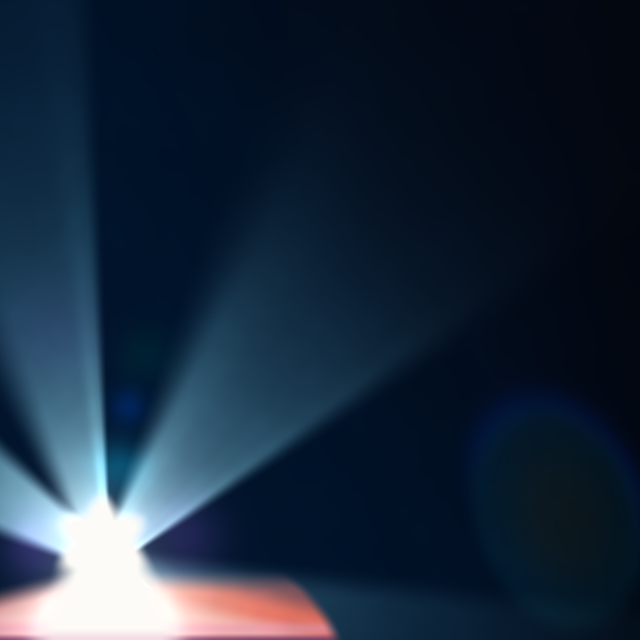
Reproduce this background procedurally as a Shadertoy shader.

```glsl
vec2 hashGradient(vec2 cell) {
    float h = fract(sin(dot(cell, vec2(127.1, 311.7))) * 43758.5);
    return vec2(cos(6.2832 * h), sin(6.2832 * h));
}

float gradientNoise(vec2 p) {
    vec2 i = floor(p), f = fract(p), u = f * f * (3.0 - 2.0 * f);
    vec2 e = vec2(1, 0);
    float a = dot(hashGradient(i), f);
    float b = dot(hashGradient(i + e.xy), f - e.xy);
    float c = dot(hashGradient(i + e.yx), f - e.yx);
    float d = dot(hashGradient(i + e.xx), f - e.xx);
    return mix(mix(a, b, u.x), mix(c, d, u.x), u.y);
}

// Wedge of light between two angles, with its own softness at each edge
float beam(float angle, float low, float high, float softLow, float softHigh) {
    return smoothstep(low - softLow, low + softLow, angle)
         * (1.0 - smoothstep(high - softHigh, high + softHigh, angle));
}

float angleFrom(vec2 p, vec2 apex) {
    return atan(p.y - apex.y, p.x - apex.x);
}

float bump(float x, float width) {
    return exp(-x * x / (width * width));
}

float spot(vec2 p, vec2 centre, float radius) {
    return bump(length(p - centre), radius);
}

float smoothUnion(float a, float b, float k) {
    float h = max(k - abs(a - b), 0.0) / k;
    return min(a, b) - 0.25 * h * h * k;
}

void mainImage(out vec4 fragColor, in vec2 fragCoord) {
    vec2 uv = fragCoord / iResolution.xy;
    vec2 fromCore = uv - vec2(0.159, 0.151);
    float dist = length(fromCore);

    // Night backdrop, darkest at the upper right
    float shade = smoothstep(0.35, 1.05, uv.x * 0.75 + uv.y * 0.4);
    vec3 color = mix(vec3(0.0, 0.075, 0.165), vec3(0.01, 0.03, 0.075), shade);
    color *= 1.0 - 0.2 * smoothstep(0.8, 1.0, uv.x);

    // Upright beam with a narrow bright streak
    float upAngle = angleFrom(uv, vec2(0.176, 0.052));
    float light = beam(upAngle, 1.617, 1.99, 0.024, 0.1)
                * (0.82 + 0.2 * bump(upAngle - 1.665, 0.035)) * exp(-3.7 * dist);

    // Wide beam to the upper right with streaks near both edges
    float wideAngle = angleFrom(uv, vec2(0.134, 0.085));
    float streaks = 0.2 * bump(wideAngle - 0.64, 0.05) + 0.2 * bump(wideAngle - 1.07, 0.07);
    light += beam(wideAngle, 0.6, 1.17, 0.045, 0.09)
           * (0.76 + streaks + 0.12 * gradientNoise(vec2(wideAngle * 11.0, 2.5)))
           * exp(-4.2 * dist) * (1.0 - 0.6 * smoothstep(0.45, 0.85, dist));

    // Short beam to the left
    float leftAngle = angleFrom(uv, vec2(0.241, 0.077));
    light += beam(leftAngle, 2.4, 2.77, 0.06, 0.06) * 0.9 * exp(-3.4 * dist);

    // Low haze over the floor
    float floorTop = 0.132 - 0.1 * max(fromCore.x, 0.0);
    float haze = smoothstep(0.02, -0.035, uv.y - floorTop) * smoothstep(0.0, 0.08, fromCore.x);
    light += haze * 0.6 * exp(-3.9 * dist);
    color += light * mix(vec3(0.55, 0.94, 0.98), vec3(1.05, 1.07, 1.02), exp(-5.0 * dist));

    // Coloured fringes in the gaps between beams
    color += vec3(0.0, 0.2, 0.24) * spot(uv, vec2(0.187, 0.27), 0.04);
    color += vec3(0.0, 0.06, 0.18) * spot(uv, vec2(0.2, 0.365), 0.028);
    color += vec3(0.0, 0.05, 0.03) * spot(uv, vec2(0.225, 0.445), 0.045);
    color += vec3(0.1, 0.05, 0.13) * spot(uv, vec2(0.29, 0.16), 0.06);
    color += vec3(0.14, 0.08, 0.2) * spot(uv, vec2(0.05, 0.145), 0.05);
    color += vec3(0.03, 0.0, 0.04) * spot(uv, vec2(0.08, 0.48), 0.08);

    // Red slab on both sides of the source, with an orange band down its right half
    float slabTop = uv.x < 0.16 ? 0.072 + 0.25 * uv.x : 0.098;
    float slab = smoothstep(0.014, -0.028, uv.y - slabTop)
               * smoothstep(0.014, -0.014, uv.x - 0.525 + 0.35 * uv.y + 4.0 * uv.y * uv.y);
    float bandLine = uv.y - 0.082 + 0.25 * (uv.x - 0.273);
    vec3 rightColor = mix(vec3(0.97, 0.68, 0.62), vec3(0.92, 0.42, 0.34), smoothstep(-0.04, -0.005, bandLine));
    rightColor = mix(rightColor, vec3(0.5, 0.29, 0.32), smoothstep(0.0, 0.04, bandLine));
    vec3 leftColor = mix(vec3(0.93, 0.66, 0.66), vec3(0.75, 0.38, 0.4), smoothstep(-0.05, 0.0, uv.y - slabTop));
    vec3 slabColor = uv.x < 0.16 ? leftColor : rightColor;
    slabColor = mix(slabColor, vec3(1.0, 0.88, 0.84), 0.7 * exp(-11.0 * max(abs(uv.x - 0.165) - 0.1, 0.0)));
    slabColor = mix(slabColor, vec3(0.93, 0.6, 0.68), 0.65 * bump(uv.y - 0.018, 0.01));
    slabColor = mix(slabColor, vec3(0.55, 0.26, 0.42), smoothstep(0.012, 0.0, uv.y));
    color = mix(color, slabColor, slab * 0.94);

    // Faint oval lens ghost with a blue rim
    vec2 ghost = mat2(0.94, -0.34, 0.34, 0.94) * (uv - vec2(0.872, 0.193));
    float oval = length(ghost / vec2(0.13, 0.182));
    float disc = smoothstep(1.12, 0.85, oval);
    vec3 ghostTint = mix(vec3(0.04, 0.045, 0.01), vec3(0.005, 0.045, 0.045), smoothstep(0.1, 0.9, oval));
    color += disc * ghostTint;
    color += vec3(0.0, 0.015, 0.08) * bump(oval - 1.02, 0.15) * smoothstep(-0.1, 0.12, ghost.x + ghost.y);

    // White core: scalloped star melting into a flared base
    float star = dist - 0.062 + 0.01 * cos(6.0 * atan(fromCore.y, fromCore.x));
    float flare = 0.122 - 0.55 * max(uv.y, 0.025);
    float base = max(abs(uv.x - 0.168) - flare, uv.y - 0.15);
    float shape = smoothUnion(star, base, 0.02);
    float softness = mix(0.03, 0.015, smoothstep(0.06, 0.13, uv.y));
    float core = smoothstep(softness, -softness, shape);
    color += vec3(0.2, 0.21, 0.21) * exp(-26.0 * max(shape, 0.0));
    vec3 coreColor = mix(vec3(0.96, 0.86, 0.89), vec3(0.99, 0.985, 0.97), smoothstep(0.0, 0.02, uv.y));
    color = mix(color, coreColor, core);

    // Soft mottling
    float mottle = gradientNoise(uv * 9.0) + 0.5 * gradientNoise(uv * 34.0);
    color *= 1.0 + 0.06 * mottle * (1.0 - core);
    fragColor = vec4(clamp(color, 0.0, 1.0), 1.0);
}
```
